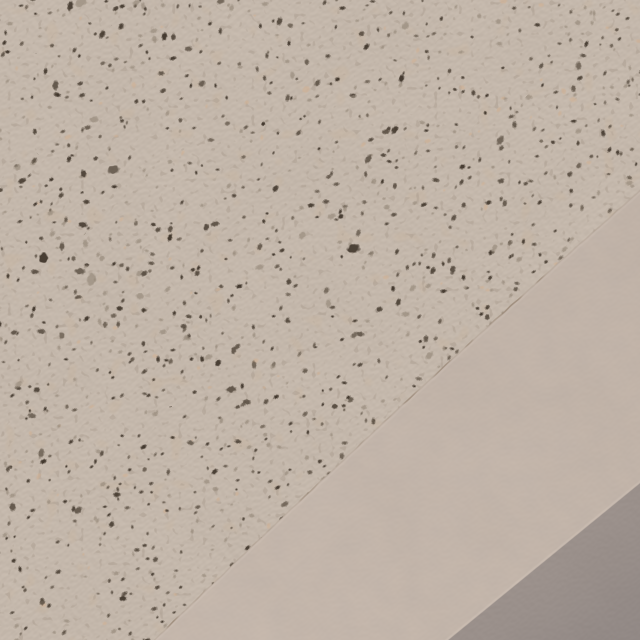
This texture is drawn by a Shadertoy shader. Its source:

```glsl
// Speckled terrazzo slab above a smooth diagonal ledge and a shaded corner.
// Chips are hashed, bent ellipses in several rotated cell grids; the plaster
// grain is gradient noise lit by its slope, and two lines split the planes.

vec2 hash2(vec2 p) {
    vec3 q = fract(p.xyx * vec3(0.1031, 0.1030, 0.0973));
    q += dot(q, q.yzx + 33.33);
    return fract((q.xx + q.yz) * q.zy);
}

float gradientNoise(vec2 p) {
    vec2 cell = floor(p), f = fract(p);
    vec2 blend = f * f * f * (f * (f * 6.0 - 15.0) + 10.0);
    vec4 corner;
    for (int i = 0; i < 4; i++) {
        vec2 offset = vec2(i & 1, i >> 1);
        float angle = 6.2832 * hash2(cell + offset + 200.0).x;
        corner[i] = dot(vec2(cos(angle), sin(angle)), f - offset);
    }
    return mix(mix(corner.x, corner.y, blend.x), mix(corner.z, corner.w, blend.x), blend.y);
}

mat2 rotation(float angle) {
    float c = cos(angle), s = sin(angle);
    return mat2(c, -s, s, c);
}

// Signed distance to a sloped line through (x0, 0).
float lineDistance(vec2 p, float x0, float slope) {
    return (p.y - slope * (p.x - x0)) / sqrt(1.0 + slope * slope);
}

// Lays one grid of chips over the colour; radius is in canvas units.
vec3 addChips(vec3 color, vec2 p, float layer, float cells, float radius, float density, float soft) {
    float turn = 0.4 + layer * 1.7;
    vec2 g = rotation(turn) * p * cells + 60.0 + layer * 17.3;
    vec2 home = floor(g);
    for (int i = 0; i < 9; i++) {
        vec2 id = home + vec2(i % 3, i / 3) - 1.0;
        vec2 place = hash2(id), kind = hash2(id + 71.7), shape = hash2(id + 143.1);
        vec2 d = rotation(-turn) * (g - id - place) / cells;

        // Most chips lean up to the right
        d = rotation(0.75 + (shape.x - 0.5) * 2.0) * d;
        float size = radius * mix(0.6, 1.2, shape.y * shape.y);
        float wobble = 0.35 * gradientNoise(d / size * 1.3 + id * 3.7);
        float stretch = mix(1.0, 1.5, kind.y);
        float dist = (length(d * vec2(1.0 / stretch, 1.15)) / size - 1.0 + wobble) * size;

        // Charcoal, grey, taupe and a few peach stones
        float tone = fract(kind.y * 7.3 + shape.x * 5.1);
        vec3 stone = mix(vec3(0.24, 0.20, 0.16), vec3(0.47, 0.42, 0.36), tone);
        float alpha = 0.95 - 0.3 * tone;
        if (tone > 0.66) { stone = vec3(0.58, 0.53, 0.47); alpha = 0.65; }
        if (tone > 0.94) { stone = vec3(0.82, 0.69, 0.57); alpha = 0.55; }
        float present = step(kind.x, density);
        color = mix(color, stone, present * alpha * (1.0 - smoothstep(-soft, soft, dist)));
    }
    return color;
}

void mainImage(out vec4 fragColor, in vec2 fragCoord) {
    vec2 p = fragCoord / iResolution.xy;
    float pixel = 1.0 / min(iResolution.x, iResolution.y);
    float soft = max(pixel * 0.8, 0.0013);

    // Plane borders, the upper one slightly bowed and rough
    float slabEdge = lineDistance(p, 0.241, 0.926) - 0.006 * sin(3.14 * clamp((p.x - 0.241) / 0.759, 0.0, 1.0));
    slabEdge += 0.0010 * gradientNoise(p * 45.0);
    float ledgeEdge = lineDistance(p, 0.7005, 0.818);
    float slabMask = smoothstep(-soft, soft, slabEdge);
    float ledgeMask = smoothstep(-soft, soft, ledgeEdge);

    // Plaster relief lit from the upper left
    vec2 grainPos = rotation(0.7) * p * vec2(125.0, 175.0);
    float relief = gradientNoise(grainPos) - gradientNoise(grainPos + vec2(0.3, 0.35));
    float mottle = gradientNoise(p * 9.0) + 0.5 * gradientNoise(p * 23.0 + 8.0);

    // Slab base with faint peach stains
    vec3 slab = vec3(0.768, 0.720, 0.672) + 0.008 * mottle + 0.026 * relief;
    slab = mix(slab, vec3(0.78, 0.70, 0.61), 0.30 * smoothstep(0.25, 0.5, gradientNoise(p * 31.0)));

    // Pale dust, then chips from small to large, gathered in loose clusters
    float dust = smoothstep(0.22, 0.5, gradientNoise(p * 105.0 + 31.0));
    slab = mix(slab, vec3(0.65, 0.595, 0.54), 0.42 * dust);
    float chipSoft = max(soft, 0.0019);
    for (int i = 0; i < 3; i++) {
        float layer = float(i);
        slab = addChips(slab, p, layer, 48.0 - 5.0 * layer, 0.0026 + 0.0005 * layer, 0.23, chipSoft);
    }
    float cluster = clamp(1.0 + 1.3 * gradientNoise(p * 8.0 + 3.0), 0.3, 1.7);
    slab = addChips(slab, p, 3.0, 30.0, 0.0046, 0.17 * cluster, chipSoft);
    slab = addChips(slab, p, 4.0, 15.0, 0.0066, 0.13, chipSoft);

    // Smooth ledge and shaded corner
    vec3 ledge = vec3(0.760, 0.707, 0.664) - 0.012 * (p.x + p.y - 0.9) + 0.008 * mottle + 0.008 * relief;
    ledge += 0.010 * gradientNoise(p * 38.0) * vec3(1.0, 0.7, 0.3);
    vec3 shade = mix(vec3(0.605, 0.565, 0.545), vec3(0.570, 0.535, 0.522), smoothstep(0.0, 0.2, -ledgeEdge));
    shade += 0.008 * mottle + 0.012 * relief;

    // Join the planes, with a broken faint seam and pale rims
    vec3 color = mix(shade, mix(ledge, slab, slabMask), ledgeMask);
    float seam = 1.0 - smoothstep(0.0002, 0.0014 + pixel * 0.5, abs(slabEdge));
    float seamWear = 0.12 + 0.4 * smoothstep(0.0, 0.4, gradientNoise(p * 28.0));
    color = mix(color, vec3(0.52, 0.44, 0.36), seam * seamWear);
    color += 0.018 * (1.0 - smoothstep(0.0, 0.003, abs(slabEdge + 0.003)));
    color += 0.025 * (1.0 - smoothstep(0.0, 0.003, abs(ledgeEdge - 0.002)));
    fragColor = vec4(clamp(color, 0.0, 1.0), 1.0);
}
```
